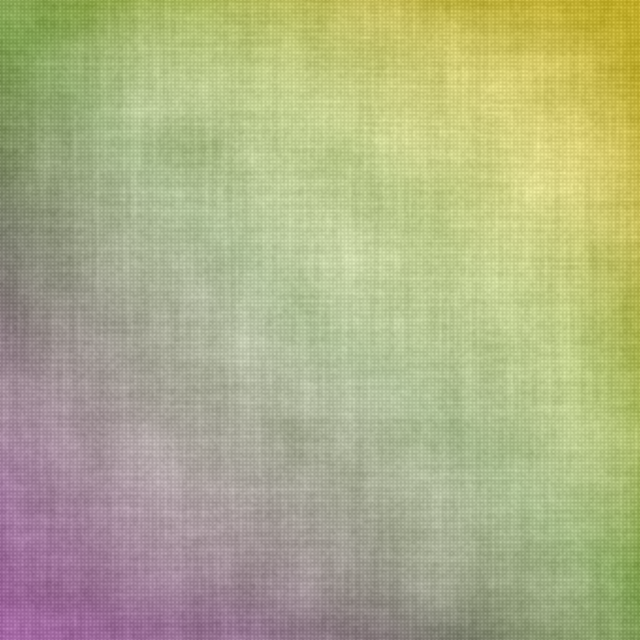
Give the GLSL for this background, as a Shadertoy shader.

```glsl
// Worn linen cloth dyed along the diagonal from violet through sage to yellow.
// Two colour ramps, a pale middle and a deep rim, are blended by the distance
// to the border; value noise adds stains and fine crossed threads add weave.

#define THREADS 170.0      // threads across the canvas
#define WEAVE 0.020        // contrast of the weave
#define STREAKS 0.042      // contrast of long uneven threads
#define GRAIN 0.045        // contrast of the fibre grain
#define STAINS 0.17        // contrast of the soft clouds
#define RIM_WIDTH 0.085    // reach of the deep rim
#define RIM_WARP 0.10      // unevenness of the rim
#define TAU 6.28318

const vec3 PALE[7] = vec3[7](
    vec3(0.71, 0.50, 0.70), vec3(0.70, 0.60, 0.67), vec3(0.67, 0.66, 0.62),
    vec3(0.71, 0.77, 0.62), vec3(0.77, 0.82, 0.58), vec3(0.85, 0.83, 0.50),
    vec3(0.85, 0.77, 0.33));
const vec3 DEEP[7] = vec3[7](
    vec3(0.65, 0.41, 0.65), vec3(0.61, 0.48, 0.60), vec3(0.50, 0.51, 0.45),
    vec3(0.51, 0.64, 0.33), vec3(0.60, 0.67, 0.28), vec3(0.74, 0.70, 0.27),
    vec3(0.79, 0.70, 0.17));

float hash(vec2 p) {
    return fract(sin(dot(p, vec2(127.1, 311.7))) * 43758.5453);
}

float noise(vec2 p) {
    vec2 i = floor(p), f = fract(p);
    f = f * f * (3.0 - 2.0 * f);
    return mix(mix(hash(i), hash(i + vec2(1, 0)), f.x),
               mix(hash(i + vec2(0, 1)), hash(i + vec2(1, 1)), f.x), f.y);
}

float fbm(vec2 p) {
    float sum = 0.0, amp = 0.5;
    for (int i = 0; i < 5; i++) {
        sum += amp * noise(p);
        p = mat2(1.6, 1.2, -1.2, 1.6) * p + 7.3;
        amp *= 0.5;
    }
    return sum;
}

// Soft round spot of the given radius
float spot(vec2 p, vec2 centre, float radius) {
    vec2 d = (p - centre) / radius;
    return exp(-dot(d, d));
}

// Dye colour at a diagonal position from 0 to 2, deepened towards the rim
vec3 dye(float diagonal, float rim) {
    float s = clamp(diagonal * 3.0, 0.0, 5.999);
    int i = int(s);
    float f = fract(s);
    return mix(mix(PALE[i], PALE[i + 1], f), mix(DEEP[i], DEEP[i + 1], f), rim);
}

// Crossed threads: even weave, uneven long streaks and fibre grain
float cloth(vec2 uv, float pixel) {
    vec2 p = uv * THREADS;
    vec2 wave = cos(TAU * p);
    float visible = 1.0 - smoothstep(0.35, 0.6, pixel * THREADS);
    float weave = (wave.x + wave.y + wave.x * wave.y) * visible;
    float streak = noise(p * vec2(1.0, 0.06)) + noise(p * vec2(0.06, 1.0) + 40.0)
                 + 0.6 * noise(p * vec2(0.25, 0.015) + 80.0) - 1.3;
    float grain = noise(p * 1.7 + 13.0) + 0.7 * noise(p * 0.7 + 31.0) - 0.85;
    return WEAVE * weave + STREAKS * streak + GRAIN * grain;
}

void mainImage(out vec4 fragColor, in vec2 fragCoord) {
    vec2 uv = fragCoord / iResolution.xy;
    float cloud = fbm(uv * 4.5 + 3.7) - 0.48;
    float mottle = fbm(uv * 13.0 + 21.0) - 0.48;

    // Deep rim, softened where the left border fades to a pale patch
    vec2 border = min(uv, 1.0 - uv);
    vec2 reach = exp(-max(border + RIM_WARP * cloud, 0.0) / RIM_WIDTH);
    float rim = 1.0 - (1.0 - reach.x) * (1.0 - reach.y);
    rim *= 1.0 - 0.75 * spot(uv, vec2(0.0, 0.36), 0.10);
    rim = max(rim, 0.75 * spot(uv, vec2(0.04, 0.12), 0.16));

    // Diagonal dye with slightly wandering bands
    float diagonal = uv.x + uv.y + 0.06 * (uv.y - uv.x) + 0.12 * cloud;
    vec3 color = dye(diagonal, clamp(rim, 0.0, 1.0));

    // Stains: broad clouds, small mottles and a few darker patches
    float stain = STAINS * (0.7 * cloud + 0.6 * mottle);
    stain -= 0.05 * spot(uv, vec2(0.49, 0.51), 0.06);
    stain -= 0.035 * spot(uv, vec2(0.69, 0.68), 0.08);
    stain -= 0.035 * spot(uv, vec2(0.29, 0.71), 0.08);
    stain -= 0.03 * spot(uv, vec2(0.37, 0.33), 0.10);
    color += stain * vec3(1.0, 0.85, 1.15);

    color += cloth(uv, 1.0 / min(iResolution.x, iResolution.y));
    fragColor = vec4(clamp(color, 0.0, 1.0), 1.0);
}
```
